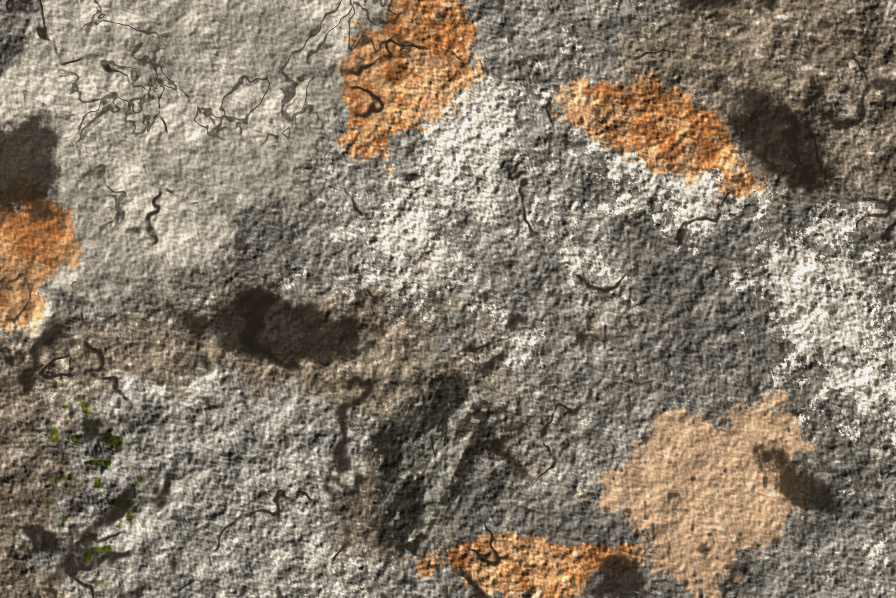
Reproduce this texture procedurally as a WebGL 1 fragment shader.

```glsl
precision highp float;
// A weathered stone wall: gritty grey plaster over pale veined rock, with flaking
// lime, ochre stains and dark hollows. Ragged ellipses lay out the materials;
// noise relief lit from the upper left gives grain, ledges and cracks.
uniform vec2 u_resolution;

float hash(vec2 p) {
  vec3 q = fract(p.xyx * 0.1031);
  q += dot(q, q.yzx + 33.33);
  return fract((q.x + q.y) * q.z);
}

float noise(vec2 p) {
  vec2 i = floor(p), f = fract(p);
  f = f * f * (3.0 - 2.0 * f);
  return mix(mix(hash(i), hash(i + vec2(1, 0)), f.x),
             mix(hash(i + vec2(0, 1)), hash(i + vec2(1, 1)), f.x), f.y);
}

// Layered noise centred on zero; a higher gain is rougher
float fbm(vec2 p, float gain) {
  float sum = 0.0, amp = 0.5;
  for (int i = 0; i < 5; i++) {
    sum += amp * (noise(p) - 0.5);
    p = mat2(1.6, 1.2, -1.2, 1.6) * p + 17.3;
    amp *= gain;
  }
  return sum;
}

vec2 turn(vec2 p, float a) {
  return vec2(cos(a) * p.x + sin(a) * p.y, cos(a) * p.y - sin(a) * p.x);
}

// Ellipse field: one at the centre, zero on the rim
float blot(vec2 p, vec2 centre, vec2 radius, float tilt) {
  return 1.0 - length(turn(p - centre, tilt) / radius);
}

// Slope of the noise surface towards the upper left light
float relief(vec2 p, float scale, float gain, float reach) {
  return fbm(p * scale, gain) - fbm((p + vec2(-reach, reach)) * scale, gain);
}

// Thin line along the zero contour of noise
float crack(vec2 p, float width) {
  return 1.0 - smoothstep(0.2 * width, width, abs(fbm(p, 0.55)));
}

void main() {
  vec2 p = gl_FragCoord.xy / u_resolution.y;
  p.x += 0.75 - 0.5 * u_resolution.x / u_resolution.y;
  vec2 q = p + 0.11 * vec2(fbm(p * 5.0, 0.6), fbm(p * 5.0 + 40.0, 0.6));
  float broad = fbm(p * 3.5 + 9.0, 0.6);
  float ragged = fbm(p * 11.0 + 3.0, 0.65);
  float flaky = fbm(p * 26.0 + 70.0, 0.85);
  float grit = relief(p, 21.0, 0.78, 0.004);
  float ledge = relief(q, 6.0, 0.6, 0.016);

  // Where each material lies
  float rock = smoothstep(-0.04, 0.06, blot(q, vec2(0.31, 0.84), vec2(0.44, 0.25), 0.65) + 0.5 * ragged);
  float boulder = smoothstep(-0.1, 0.15, blot(q, vec2(0.34, 0.19), vec2(0.27, 0.21), 0.3) + ragged);
  float rubble = max(blot(q, vec2(1.32, 0.84), vec2(0.3, 0.2), -0.4),
                     blot(q, vec2(0.3, 0.25), vec2(0.6, 0.27), 0.2));
  rubble = smoothstep(-0.15, 0.25, rubble + ragged);

  float lime = max(blot(q, vec2(0.69, 0.59), vec2(0.07, 0.15), 0.1),
                   blot(q, vec2(0.80, 0.77), vec2(0.10, 0.13), -0.3));
  lime = max(lime, blot(q, vec2(1.12, 0.71), vec2(0.18, 0.10), -0.4));
  lime = max(lime, blot(q, vec2(1.40, 0.45), vec2(0.13, 0.20), 0.35));
  lime = max(lime, blot(q, vec2(0.88, 0.42), vec2(0.07, 0.05), 0.0));
  lime = max(lime, 1.6 * broad - 0.35);
  lime = smoothstep(0.0, 0.22, lime + 1.5 * flaky + 0.6 * ragged - 0.12);

  float stain = max(blot(q, vec2(0.68, 0.90), vec2(0.09, 0.17), -0.5),
                    blot(q, vec2(1.12, 0.77), vec2(0.19, 0.055), -0.55));
  stain = max(stain, blot(q, vec2(0.02, 0.60), vec2(0.11, 0.10), 0.2));
  stain = max(stain, blot(q, vec2(0.90, 0.06), vec2(0.17, 0.05), 0.1));
  stain = smoothstep(-0.05, 0.1, stain + 1.3 * ragged + 0.5 * flaky);
  float blush = smoothstep(-0.05, 0.1, blot(q, vec2(1.19, 0.20), vec2(0.18, 0.14), 0.5) + ragged + 0.4 * flaky);

  float hollow = max(blot(q, vec2(1.27, 0.78), vec2(0.16, 0.07), -0.6),
                     blot(q, vec2(0.04, 0.71), vec2(0.06, 0.08), 0.3));
  hollow = max(hollow, blot(q, vec2(0.45, 0.46), vec2(0.17, 0.05), -0.2));
  hollow = max(hollow, blot(q, vec2(0.89, 0.475), vec2(0.025, 0.022), 0.4));
  hollow = max(hollow, blot(q, vec2(1.36, 0.19), vec2(0.10, 0.035), -0.6));
  hollow = max(hollow, blot(q, vec2(1.01, 0.03), vec2(0.06, 0.04), 0.0));
  hollow = smoothstep(-0.1, 0.4, hollow + 1.5 * ragged + 0.5 * flaky);
  float slab = smoothstep(-0.05, 0.1, blot(q, vec2(0.74, 0.23), vec2(0.17, 0.085), 1.1) + 0.8 * ragged);

  // Base colours, from plaster to stains
  vec3 pale = vec3(0.80, 0.765, 0.70);
  vec3 dark = vec3(0.13, 0.11, 0.085);
  vec3 col = mix(vec3(0.40, 0.38, 0.345), vec3(0.55, 0.525, 0.48), smoothstep(-0.22, 0.22, broad + 0.6 * ragged));
  col = mix(col, vec3(0.43, 0.375, 0.305), 0.75 * rubble);
  col = mix(col, vec3(0.57, 0.55, 0.51), 0.85 * boulder);
  col = mix(col, mix(vec3(0.60, 0.57, 0.51), vec3(0.76, 0.72, 0.65), smoothstep(-0.15, 0.15, ragged)), rock);
  col = mix(col, pale, lime * (1.0 - 0.8 * rock) * (1.0 - 0.5 * rubble) * 0.9);
  col = mix(col, mix(vec3(0.62, 0.39, 0.21), vec3(0.76, 0.57, 0.39), smoothstep(-0.18, 0.2, flaky + ragged)), 0.92 * stain);
  col = mix(col, vec3(0.75, 0.61, 0.47), 0.9 * blush);
  float streak = fbm(turn(p, 1.1) * vec2(9.0, 42.0), 0.65);
  col = mix(col, mix(vec3(0.17, 0.155, 0.13), vec3(0.52, 0.50, 0.45), smoothstep(-0.08, 0.22, streak)), 0.9 * slab);

  // Loose grains, pits and a few tufts of green
  col = mix(col, pale, 0.45 * smoothstep(0.76, 0.92, noise(p * 105.0)) * (1.0 - rock));
  col = mix(col, dark, 0.6 * smoothstep(0.76, 0.95, noise(p * 75.0 + 31.0)) * (1.0 - 0.6 * rock));
  float tuft = smoothstep(0.0, 0.3, blot(q, vec2(0.15, 0.22), vec2(0.07, 0.22), 0.2));
  col = mix(col, vec3(0.30, 0.33, 0.12), tuft * smoothstep(0.72, 0.82, noise(p * vec2(55.0, 75.0))));

  // Relief, hollows and cracks
  col *= max(0.2, 1.0 + grit * mix(2.3, 1.4, max(rock, blush)) + ledge * mix(0.8, 2.4, rubble));
  col = mix(col, dark, 0.78 * hollow);
  float veins = max(crack(turn(q, 0.9) * vec2(5.0, 9.0), 0.022), crack(q * 8.0 + 21.0, 0.02));
  col = mix(col, dark, 0.6 * rock * veins * smoothstep(-0.12, 0.1, broad + ragged));
  float fissure = crack(q * 2.6 + 5.0, 0.011) * smoothstep(-0.05, 0.12, ragged);
  float gap = crack(q * 4.0 + 55.0, 0.05) * rubble * smoothstep(-0.1, 0.1, ragged);
  col = mix(col, dark, 0.85 * max(fissure, gap));
  gl_FragColor = vec4(clamp(col, 0.04, 0.95), 1.0);
}
```
